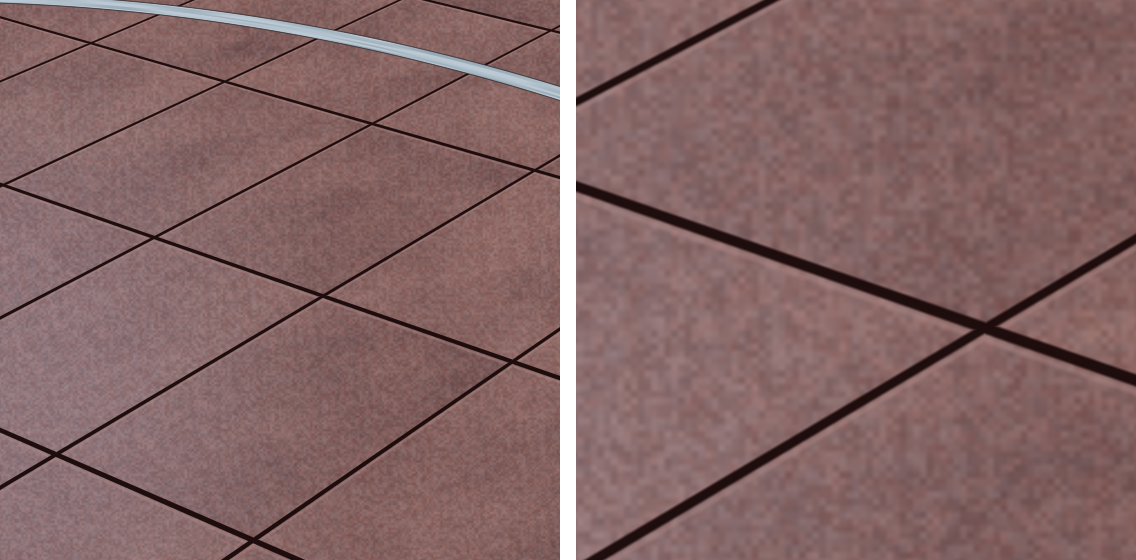
Left: the whole. Right: its middle third, enlarged.
This texture is drawn by a three.js fragment shader. Its source:

```glsl
// Red-brown stone floor tiles in perspective with dark joints, crossed by a curved metal strip.
varying vec2 vUv;

// Floor projection: each vec3 is a line (u, v, constant) on the canvas
const vec3 HORIZON = vec3(0.0277, -1.0, 2.523);
const vec3 COLUMN_AXIS = vec3(0.5935, -1.0, 0.129);
const vec3 ROW_AXIS = vec3(-0.3467, -1.0, 0.6714);
const vec2 GRID_SCALE = vec2(6.9, 5.215);
const vec2 GRID_ORIGIN = vec2(3.0, 2.0);

const vec2 JOINT_HALF = vec2(0.0025, 0.0031);
const float SOFT = 0.0012;
const float GRAIN_CELLS = 250.0;
const float GRAIN_AMOUNT = 0.13;

const vec3 STONE = vec3(0.56, 0.415, 0.40);
const vec3 STONE_DARK = vec3(0.455, 0.33, 0.33);
const vec3 SHEEN = vec3(0.565, 0.47, 0.495);
const vec3 JOINT = vec3(0.10, 0.035, 0.035);
const vec3 RIM = vec3(0.68, 0.54, 0.53);
const vec3 METAL = vec3(0.68, 0.73, 0.77);
const vec3 METAL_DARK = vec3(0.43, 0.52, 0.57);
const vec3 METAL_EDGE = vec3(0.20, 0.17, 0.18);

// Strip centre, measured down from the top: x + y*u + z*u*u
const vec3 STRIP_CURVE = vec3(-0.003, 0.0295, 0.1405);
const vec2 STRIP_HALF = vec2(0.0085, 0.0035);

float hash(vec2 p) {
  return fract(sin(dot(p, vec2(127.1, 311.7))) * 43758.5453);
}

float noise(vec2 p) {
  vec2 i = floor(p);
  vec2 f = fract(p);
  f = f * f * (3.0 - 2.0 * f);
  return mix(mix(hash(i), hash(i + vec2(1.0, 0.0)), f.x),
             mix(hash(i + vec2(0.0, 1.0)), hash(i + vec2(1.0, 1.0)), f.x), f.y);
}

float fbm(vec2 p) {
  float sum = 0.0;
  float weight = 0.5;
  for (int i = 0; i < 4; i++) {
    sum += weight * noise(p);
    p = p * 2.03 + 17.3;
    weight *= 0.5;
  }
  return sum / 0.9375;
}

// Canvas length of the gradient of one projected grid coordinate
float gridSlope(vec3 axis, float ratio, float depth, float scale) {
  return scale * length(axis.xy - ratio * HORIZON.xy) / depth;
}

vec3 stoneColor(vec2 uv, vec2 grid) {
  vec2 tile = floor(grid);
  float mottle = fbm(grid * 2.6 + hash(tile) * 40.0);
  float shade = 0.45 * hash(tile + 4.7) + 1.5 * (mottle - 0.5) + 0.12;
  vec3 color = mix(STONE, STONE_DARK, clamp(shade, 0.0, 1.0));

  // Cool reflected light on the lower left
  float sheen = 1.0 - smoothstep(0.05, 0.75, length((uv - vec2(0.0, 0.3)) * vec2(1.0, 0.85)));
  color = mix(color, SHEEN, 0.85 * sheen);

  // Fine grain with a faint colour shift
  vec2 cell = uv * GRAIN_CELLS;
  float grain = 0.65 * noise(cell) + 0.35 * noise(cell * 0.47 + 31.0) - 0.5;
  float tint = noise(cell * 0.6 + 73.0) - 0.5;
  return color + GRAIN_AMOUNT * grain + 0.03 * tint * vec3(1.0, -0.3, -0.7);
}

vec3 addJoints(vec3 color, vec2 grid, vec2 slope, float depth) {
  // Signed distance to the nearest joint, positive toward the viewer
  vec2 d = (fract(grid + 0.5) - 0.5) / slope;
  float nearness = depth * depth / 4.0;
  vec2 halfWidth = JOINT_HALF * nearness;

  vec2 rim = 1.0 - smoothstep(vec2(0.0), halfWidth * 1.1, abs(d - halfWidth * 1.9));
  color = mix(color, RIM, 0.45 * max(rim.x, rim.y));
  vec2 joint = 1.0 - smoothstep(halfWidth - SOFT, halfWidth + SOFT, abs(d));
  return mix(color, JOINT, 0.96 * max(joint.x, joint.y));
}

vec3 addStrip(vec3 color, vec2 uv) {
  float center = STRIP_CURVE.x + uv.x * (STRIP_CURVE.y + uv.x * STRIP_CURVE.z);
  float tilt = STRIP_CURVE.y + 2.0 * STRIP_CURVE.z * uv.x;
  float d = (1.0 - uv.y - center) / sqrt(1.0 + tilt * tilt);
  float halfWidth = STRIP_HALF.x + STRIP_HALF.y * uv.x;
  float across = d / halfWidth;

  // Brushed streaks run along the metal
  float streak = noise(vec2(uv.x * 9.0, across * 3.5 + 20.0));
  float gloss = 0.35 + 0.65 * streak + 0.25 * (1.0 - across * across);
  vec3 metal = mix(METAL_DARK, METAL * 1.08, clamp(gloss, 0.0, 1.0));
  float edge = 1.0 - smoothstep(0.0, 0.002, abs(abs(d) - halfWidth));
  float cover = 1.0 - smoothstep(halfWidth - SOFT, halfWidth + SOFT, abs(d));
  return mix(mix(color, metal, cover), METAL_EDGE, 0.75 * edge);
}

void main() {
  vec3 point = vec3(vUv, 1.0);
  float depth = dot(HORIZON, point);
  vec2 ratio = vec2(dot(COLUMN_AXIS, point), dot(ROW_AXIS, point)) / depth;
  vec2 grid = GRID_ORIGIN + GRID_SCALE * ratio;
  vec2 slope = vec2(gridSlope(COLUMN_AXIS, ratio.x, depth, GRID_SCALE.x),
                    gridSlope(ROW_AXIS, ratio.y, depth, GRID_SCALE.y));

  vec3 color = addJoints(stoneColor(vUv, grid), grid, slope, depth);
  gl_FragColor = vec4(addStrip(color, vUv), 1.0);
}
```
